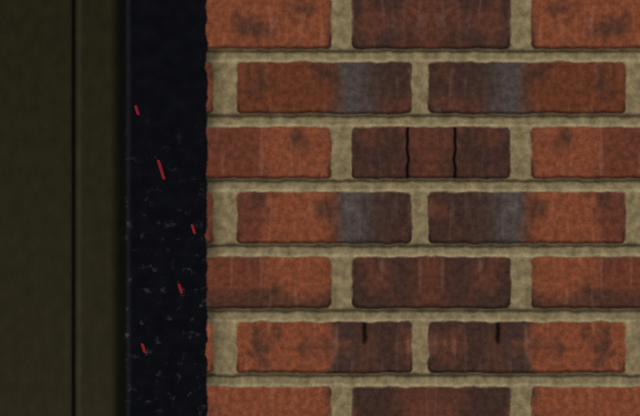
Write a WebGL 2 fragment shader that draws this texture.

```glsl
#version 300 es
precision highp float;
uniform vec2 u_resolution;
out vec4 fragColor;

#define PITCH 0.156
#define FIRST_ROW 0.056
#define HALF_HEIGHT 0.062
#define MIRROR_X 1.039
#define SEAM_X 0.177
#define FRAME_LEFT 0.301
#define FRAME_RIGHT 0.498
#define SOFT 0.004
#define WOBBLE 0.006
#define CLAY vec3(0.46, 0.255, 0.17)
#define BURNT vec3(0.235, 0.165, 0.14)
#define MORTAR vec3(0.475, 0.42, 0.305)

vec2 gradientAt(vec2 cell) {
  float angle = 6.2832 * fract(sin(dot(cell, vec2(127.1, 311.7))) * 43758.5);
  return vec2(cos(angle), sin(angle));
}

float gradientNoise(vec2 p) {
  vec2 i = floor(p), f = fract(p);
  vec2 u = f * f * f * (f * (f * 6.0 - 15.0) + 10.0), e = vec2(1, 0);
  float low = mix(dot(gradientAt(i), f), dot(gradientAt(i + e), f - e), u.x);
  float high = mix(dot(gradientAt(i + e.yx), f - e.yx), dot(gradientAt(i + 1.0), f - 1.0), u.x);
  return mix(low, high, u.y);
}

float fbm(vec2 p) {
  float sum = 0.0, gain = 0.6;
  for (int i = 0; i < 4; i++) {
    sum += gain * gradientNoise(p);
    p = p * 2.03 + 17.3;
    gain *= 0.55;
  }
  return sum;
}

float roundBox(vec2 p, vec2 halfSize, float r) {
  vec2 q = abs(p) - halfSize + r;
  return length(max(q, 0.0)) + min(max(q.x, q.y), 0.0) - r;
}

float band(float x, float centre, float width) {
  float t = (x - centre) / width;
  return exp(-t * t);
}

// Horizontal extent of the brick at offset s from the mirror line
vec2 brickSpan(float s, bool stretcher) {
  float d = abs(s), side = sign(s);
  vec2 span = vec2(-0.191, 0.191);
  if (stretcher) {
    span = s < -0.026 ? vec2(-0.468, -0.047) : vec2(-0.007, 0.468);
    if (d > 0.497) span = side > 0.0 ? vec2(0.526, 0.9) : vec2(-0.9, -0.526);
  } else if (d > 0.216) {
    span = side > 0.0 ? vec2(0.241, 0.9) : vec2(-0.9, -0.241);
  }
  return span;
}

vec3 brickColour(float d, float s, float yl, float row, bool stretcher, vec2 grain) {
  float cloud = fbm(grain * vec2(11.0, 9.0));
  float edge = d + 0.04 * cloud;
  float fired = smoothstep(0.215, 0.26, edge);
  vec3 clay = CLAY * (row == 1.0 ? 0.8 : 1.0);
  // Outer ends burn darker in the middle courses
  float outer = smoothstep(0.395, 0.42, d) * step(1.5, row) * step(row, 4.5);
  clay = mix(clay, vec3(0.34, 0.19, 0.145), 0.7 * outer);
  clay = mix(clay, BURNT, smoothstep(0.0, 0.5, cloud) * 0.75);
  if (row == 4.0) clay = mix(clay, BURNT, 0.65 * smoothstep(0.0, 0.04, yl + 0.04 * cloud));
  vec3 core = mix(BURNT, vec3(0.33, 0.2, 0.155), smoothstep(-0.1, 0.4, cloud));
  if (stretcher) {
    float blue = band(d, 0.195, 0.06) * (row < 4.0 ? 0.75 : 0.1);
    core = mix(core, vec3(0.29, 0.27, 0.26), blue);
  } else {
    core = mix(core, vec3(0.38, 0.21, 0.15), 0.65 * band(s, -0.005, 0.045));
  }
  vec3 c = mix(core, clay, fired);
  // Hairline cracks and pale vertical runs
  float bend = 0.008 * gradientNoise(vec2(row, yl * 35.0));
  if (row == 2.0) c *= 1.0 - 0.75 * band(d + bend, 0.057, 0.004);
  if (row == 5.0) c *= 1.0 - 0.7 * band(d + bend, 0.16, 0.007) * smoothstep(0.0, -0.02, yl);
  c += 0.055 * smoothstep(0.15, 0.6, gradientNoise(vec2(grain.x * 55.0, grain.y * 9.0)));
  return c * (1.0 + 0.35 * fbm(grain * 65.0));
}

vec3 wall(vec2 p) {
  float s = p.x - MIRROR_X, d = abs(s);
  vec2 grain = vec2(d, p.y);
  float row = floor((p.y - FIRST_ROW) / PITCH + 0.5);
  float yl = p.y - FIRST_ROW - row * PITCH;
  bool stretcher = mod(row, 2.0) > 0.5;
  vec2 warp = WOBBLE * vec2(fbm(grain * 30.0), fbm(grain * 24.0 + 9.0));
  vec2 span = brickSpan(s, stretcher);
  vec2 local = vec2(s - 0.5 * (span.x + span.y), yl) + warp;
  float dist = roundBox(local, vec2(0.5 * (span.y - span.x), HALF_HEIGHT), 0.012);
  // Sandy joints: lit above each course, shaded below it
  vec3 joint = MORTAR * (1.0 + 0.4 * fbm(grain * 45.0));
  joint *= 1.0 - 0.45 * band(yl + warp.y, HALF_HEIGHT + 0.005, 0.005);
  joint += 0.07 * band(yl + warp.y, -HALF_HEIGHT - 0.004, 0.005);
  joint *= 1.0 - 0.35 * smoothstep(0.05, 0.0, p.x - FRAME_RIGHT);
  vec3 brick = brickColour(d, s, yl, row, stretcher, grain);
  brick *= 1.0 - 0.45 * smoothstep(-0.012, 0.0, dist) * smoothstep(0.02, 0.055, yl);
  return mix(brick, joint, smoothstep(-SOFT, SOFT, dist));
}

vec3 door(vec2 p) {
  vec3 c = mix(vec3(0.135, 0.125, 0.08), vec3(0.165, 0.15, 0.1), p.y);
  c *= 1.0 + 0.2 * fbm(p * vec2(40.0, 25.0));
  c *= 1.0 - 0.75 * band(p.x, SEAM_X, 0.005);
  c += 0.035 * band(p.x, SEAM_X + 0.014, 0.006);
  return c * (1.0 - 0.6 * smoothstep(0.262, 0.292, p.x));
}

vec3 frame(vec2 p) {
  vec3 c = vec3(0.05, 0.052, 0.068) * (1.0 + 0.4 * fbm(p * 30.0));
  float worn = smoothstep(0.12, 0.6, fbm(p * 38.0)) * smoothstep(0.1, 0.65, p.y);
  c += vec3(0.15, 0.135, 0.12) * worn;
  c += 0.05 * band(p.x, FRAME_LEFT + 0.008, 0.006);
  // Red paint nicks
  for (int i = 0; i < 5; i++) {
    float n = float(i);
    vec2 q = p - vec2(0.4 + 0.07 * sin(1.4 * n - 1.57), 0.265 + 0.143 * n);
    float reach = i == 1 ? 0.02 : 0.008;
    q.x -= 0.3 * q.y;
    q.y -= clamp(q.y, -reach, reach);
    c = mix(c, vec3(0.58, 0.12, 0.15), 0.8 * smoothstep(0.006, 0.002, length(q)));
  }
  return c;
}

void main() {
  vec2 p = gl_FragCoord.xy / u_resolution;
  p = vec2(p.x * 1.542, 1.0 - p.y);
  float rough = 0.012 * fbm(vec2(p.y * 22.0, 3.0));
  vec3 c = mix(door(p), frame(p), smoothstep(-SOFT, SOFT, p.x - FRAME_LEFT));
  c = mix(c, wall(p), smoothstep(-SOFT, SOFT, p.x - FRAME_RIGHT + rough));
  fragColor = vec4(clamp(c, 0.0, 1.0), 1.0);
}
```
